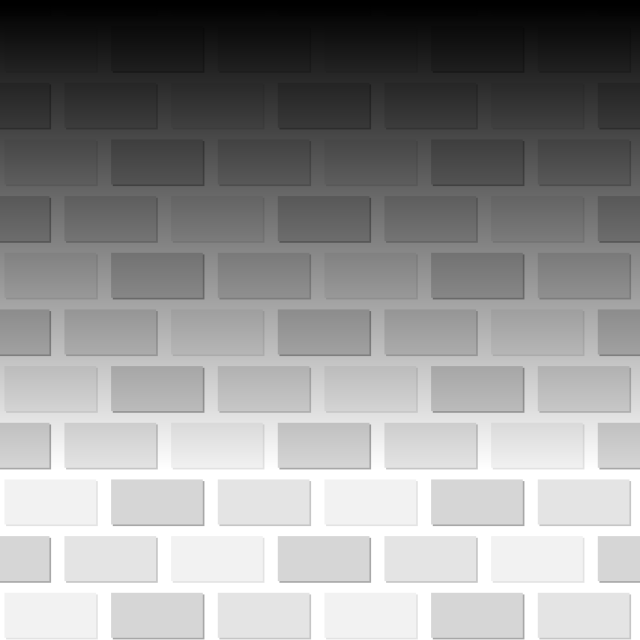
Reproduce this pattern procedurally as a three.js fragment shader.

```glsl
// Running-bond brick wall in three grey tones, fading to black towards the top.
#define PITCH vec2(0.166667, 0.088542)
#define FACE vec2(0.14323, 0.07031)
#define FACE_CORNER vec2(0.00694, 0.00347)
#define ROW_SHIFT 0.09375
#define SHADOW_OFFSET vec2(0.0026, -0.0026)
#define MORTAR 1.0
#define FACE_TONE 0.949
#define FACE_STEP 0.055
#define SHADOW_TONE 0.89
#define SHADOW_STEP 0.115
#define FADE_START 0.266
#define FADE_END 0.992

varying vec2 vUv;

// Antialiased coverage of a rectangle given by its lower left corner and size.
float boxCoverage(vec2 p, vec2 corner, vec2 size, vec2 pixel) {
  vec2 inside = 0.5 * size - abs(p - corner - 0.5 * size);
  vec2 cover = clamp(inside / pixel + 0.5, 0.0, 1.0);
  return cover.x * cover.y;
}

void main() {
  vec2 pixel = max(fwidth(vUv), vec2(0.00001));

  // Brick cell, with every other row shifted sideways
  float row = floor(vUv.y / PITCH.y);
  float odd = mod(row, 2.0);
  vec2 wall = vUv - vec2(odd * ROW_SHIFT, 0.0);
  float column = floor(wall.x / PITCH.x);
  vec2 local = wall - vec2(column, row) * PITCH;

  // Three tones cycle along each row: 0 is the lightest, 2 the darkest
  float darkness = floor(mod(2.0 * column + odd + 0.5, 3.0));
  float faceTone = FACE_TONE - FACE_STEP * darkness;
  float shadowTone = SHADOW_TONE - SHADOW_STEP * darkness;

  // Shadow below and to the right, then the brick face
  float shadow = boxCoverage(local, FACE_CORNER + SHADOW_OFFSET, FACE, pixel);
  float face = boxCoverage(local, FACE_CORNER, FACE, pixel);
  float grey = mix(MORTAR, shadowTone, shadow);
  grey = mix(grey, faceTone, face);

  // Linear fade to black
  float light = clamp((FADE_END - vUv.y) / (FADE_END - FADE_START), 0.0, 1.0);
  gl_FragColor = vec4(vec3(grey * light), 1.0);
}
```
